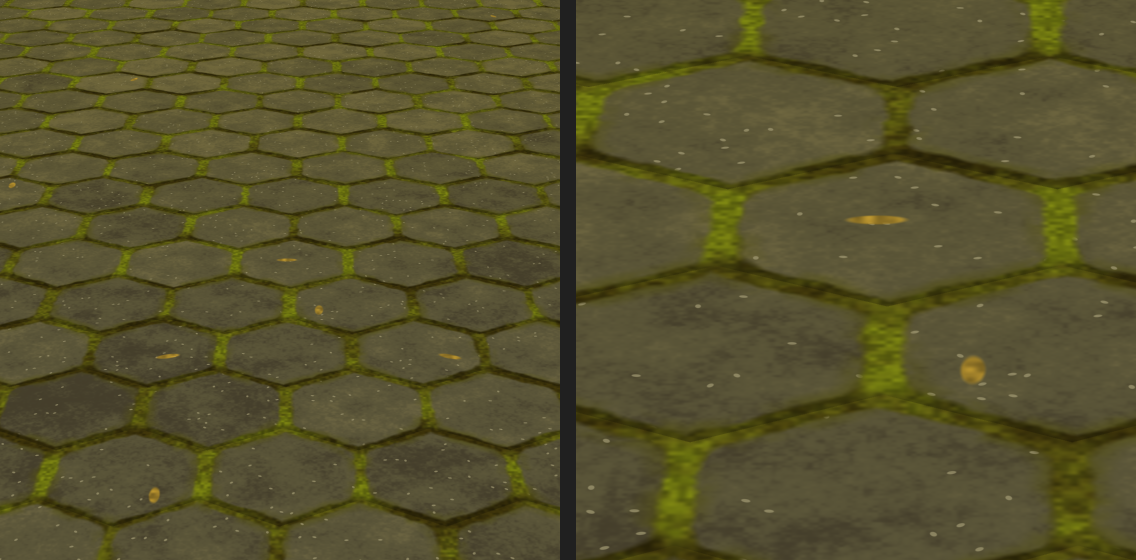
Left: the whole. Right: its middle third, enlarged.
Write a WebGL 2 fragment shader that draws this texture.

```glsl
#version 300 es
precision highp float;
// Mossy hexagonal paving seen in perspective: each canvas point is projected
// onto the ground plane, where a jittered hexagon lattice gives worn stones,
// with soil and moss in the joints and a scatter of grit and fallen leaves.

uniform vec2 u_resolution;
out vec4 outColor;

const vec2 LATTICE = vec2(1.0, 1.7320508);
const float JOINT_HALF = 0.047;
const vec3 STONE_DARK = vec3(0.27, 0.245, 0.17);
const vec3 STONE_MID = vec3(0.35, 0.33, 0.22);
const vec3 STONE_PALE = vec3(0.43, 0.40, 0.26);
const vec3 SOIL = vec3(0.22, 0.185, 0.035);
const vec3 MOSS = vec3(0.33, 0.32, 0.06);
const vec3 MOSS_BRIGHT = vec3(0.42, 0.45, 0.06);
const vec3 GRIT = vec3(0.62, 0.59, 0.44);
const vec3 LEAF = vec3(0.66, 0.52, 0.15);

float hash(vec2 p) {
  vec3 h = fract(vec3(p.xyx) * 0.1031);
  h += dot(h, h.yzx + 33.33);
  return fract((h.x + h.y) * h.z);
}

vec2 hash2(vec2 p) {
  return vec2(hash(p + 17.3), hash(p + 71.9));
}

float noise(vec2 p) {
  vec2 i = floor(p), f = fract(p);
  f = f * f * (3.0 - 2.0 * f);
  return mix(mix(hash(i), hash(i + vec2(1, 0)), f.x),
             mix(hash(i + vec2(0, 1)), hash(i + vec2(1, 1)), f.x), f.y);
}

float fbm(vec2 p) {
  float sum = 0.0, weight = 0.5;
  for (int i = 0; i < 4; i++) {
    sum += weight * noise(p);
    p = p * 2.03 + 11.7;
    weight *= 0.5;
  }
  return sum / 0.9375;
}

// Ground position; one unit is the width of a stone and its joint.
vec2 toGround(vec2 uv) {
  float scale = 0.104 + 0.207 * (1.0 - uv.y);
  return vec2((uv.x - 0.565) / scale - 0.28, (2.865 / scale - 9.26) * 0.8660254);
}

// Centre of the nearest hexagon, from two interleaved rectangular grids.
vec2 hexCentre(vec2 p) {
  vec2 a = round(p / LATTICE) * LATTICE;
  vec2 b = (round(p / LATTICE - 0.5) + 0.5) * LATTICE;
  return dot(p - a, p - a) < dot(p - b, p - b) ? a : b;
}

// Signed distance to a hexagon with slightly softened corners.
float hexDistance(vec2 q, float radius, float softness) {
  q = abs(q);
  float side = q.x, slope = dot(q, vec2(0.5, 0.8660254));
  float blend = max(softness - abs(side - slope), 0.0) / softness;
  return max(side, slope) + 0.25 * softness * blend * blend - radius;
}

vec3 stoneColor(vec2 p, vec2 id, float depth) {
  float blotch = fbm(p * 4.5 + id * 3.1);
  float grain = noise(p * 38.0) * 0.6 + noise(p * 75.0) * 0.4;
  float tone = 0.36 + (blotch - 0.5) * 0.75 + (hash(id) - 0.5) * 0.38
             + (grain - 0.5) * 0.42 + 0.3 * depth;
  vec3 color = mix(STONE_DARK, STONE_MID, smoothstep(0.0, 0.5, tone));
  color = mix(color, STONE_PALE, smoothstep(0.45, 1.0, tone));
  return color * mix(vec3(1.0), vec3(1.02, 1.01, 0.88), depth);
}

vec3 jointColor(vec2 p, vec2 q, float depth) {
  float upright = smoothstep(0.40, 0.47, abs(q.x)) * smoothstep(0.34, 0.2, abs(q.y));
  float growth = fbm(p * 2.2 + 5.0) + 0.28 * upright + 0.15 * depth;
  float tuft = noise(p * 24.0);
  vec3 color = mix(SOIL, MOSS, smoothstep(0.35, 0.75, growth + 0.3 * (tuft - 0.5)));
  color = mix(color, MOSS_BRIGHT, smoothstep(0.66, 1.0, growth + 0.2 * (tuft - 0.5)));
  float shade = 1.0 - 0.22 * (1.0 - upright) * smoothstep(0.0, -0.3, q.y);
  return color * shade * (0.8 + 0.4 * noise(p * 45.0));
}

// Coverage of sparse ellipses, one candidate in each grid cell.
float scatter(vec2 p, float chance, vec2 size) {
  vec2 cell = floor(p);
  vec2 q = fract(p) - mix(vec2(0.25), vec2(0.75), hash2(cell));
  float angle = 6.2832 * hash(cell + 3.7);
  q = mat2(cos(angle), -sin(angle), sin(angle), cos(angle)) * q;
  return step(hash(cell + 9.1), chance) * smoothstep(1.15, 0.75, length(q / size));
}

vec3 paving(vec2 uv) {
  vec2 p = toGround(uv);
  float depth = smoothstep(0.3, 1.0, uv.y);
  vec2 centre = hexCentre(p);
  vec2 id = round(centre * vec2(2.0, 1.1547)) + 40.0;
  vec2 q = p - centre;
  vec2 shift = (hash2(id) - 0.5) * 0.035;
  float ragged = (fbm(p * 9.0) - 0.5) * 0.045;
  float edge = hexDistance(q - shift, 0.5 - JOINT_HALF, 0.08) + ragged;

  // Stone faces, with a mossy film creeping over their rims.
  vec3 stone = stoneColor(p, id, depth);
  float film = smoothstep(-0.08, 0.0, edge) * smoothstep(0.35, 0.7, fbm(p * 6.0 + 30.0));
  stone = mix(stone, MOSS, 0.5 * film);
  stone = mix(stone, GRIT, 0.75 * scatter(p * 15.0 + 600.0, 0.09, vec2(0.2, 0.13)));
  vec3 color = mix(stone, jointColor(p, q, depth), smoothstep(-0.018, 0.018, edge));

  // Fallen leaves.
  float leaf = scatter(p + 50.0, 0.09, vec2(0.09, 0.035));
  return mix(color, LEAF * (0.75 + 0.5 * noise(p * 30.0)), 0.85 * leaf);
}

void main() {
  // Average a 3 by 3 grid of samples to smooth the distant rows.
  vec3 sum = vec3(0.0);
  for (int i = 0; i < 9; i++) {
    vec2 offset = vec2(i % 3 - 1, i / 3 - 1) * 0.4;
    sum += paving((gl_FragCoord.xy + offset) / u_resolution);
  }
  outColor = vec4(sum / 9.0, 1.0);
}
```
